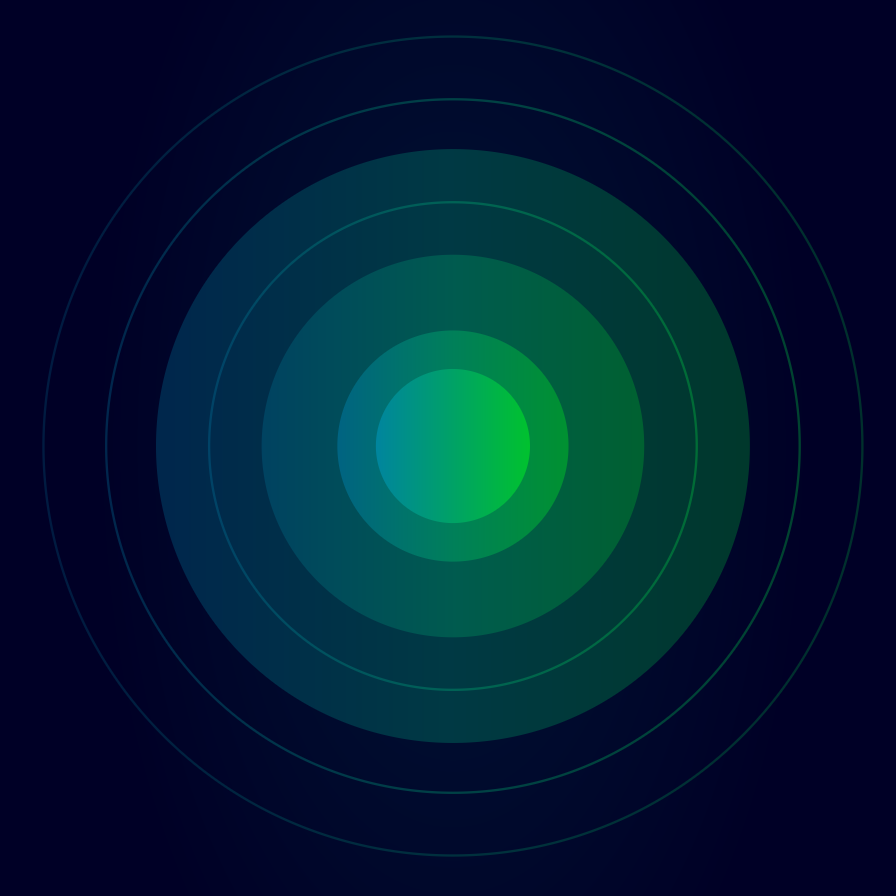
This background is drawn by a Shadertoy shader. Its source:

```glsl
#define CENTER vec2(0.5055, 0.5022)
#define GLOW_RADII vec2(0.40, 0.78)
#define RING_WIDTH 0.0026
#define NIGHT vec3(0.0, 0.0, 0.148)
#define GLOW vec3(0.0, 0.082, 0.205)

// Left, middle and right colours blended across t in [0, 1]
vec3 gradient3(vec3 left, vec3 middle, vec3 right, float t) {
    t = clamp(t, 0.0, 1.0);
    return t < 0.5 ? mix(left, middle, t * 2.0) : mix(middle, right, t * 2.0 - 1.0);
}

// Antialiased coverage of a signed distance
float coverage(float dist, float pixel) {
    return clamp(0.5 - dist / pixel, 0.0, 1.0);
}

// Disc filled with its own horizontal gradient
void drawDisc(inout vec3 color, vec2 p, float radius, float pixel,
              vec3 left, vec3 middle, vec3 right) {
    vec3 fill = gradient3(left, middle, right, 0.5 + 0.5 * p.x / radius);
    color = mix(color, fill, coverage(length(p) - radius, pixel));
}

// Thin translucent ring, blue on the left and green on the right
void drawRing(inout vec3 color, vec2 p, float radius, float pixel, float opacity) {
    vec3 line = gradient3(vec3(0.0, 0.42, 0.58), vec3(0.0, 0.65, 0.45),
                          vec3(0.0, 0.75, 0.25), 0.5 + 0.5 * p.x / radius);
    float dist = abs(length(p) - radius) - 0.5 * RING_WIDTH;
    color = mix(color, line, opacity * coverage(dist, pixel));
}

void mainImage(out vec4 fragColor, in vec2 fragCoord) {
    float scale = min(iResolution.x, iResolution.y);
    float pixel = 1.0 / scale;
    vec2 p = (fragCoord - 0.5 * iResolution.xy) / scale + 0.5 - CENTER;

    // Tall elliptical glow
    float glow = clamp(1.0 - length(p / GLOW_RADII), 0.0, 1.0);
    vec3 color = mix(NIGHT, GLOW, glow);

    // Nested discs, largest first
    drawDisc(color, p, 0.3314, pixel, vec3(0.0, 0.15, 0.30),
             vec3(0.0, 0.225, 0.265), vec3(0.0, 0.22, 0.17));
    drawDisc(color, p, 0.2135, pixel, vec3(0.0, 0.26, 0.38),
             vec3(0.0, 0.355, 0.31), vec3(0.0, 0.38, 0.19));
    drawDisc(color, p, 0.1290, pixel, vec3(0.0, 0.39, 0.51),
             vec3(0.0, 0.50, 0.35), vec3(0.0, 0.57, 0.19));
    drawDisc(color, p, 0.0860, pixel, vec3(0.0, 0.52, 0.62),
             vec3(0.0, 0.635, 0.40), vec3(0.0, 0.76, 0.18));

    // Outline rings
    drawRing(color, p, 0.2721, pixel, 0.38);
    drawRing(color, p, 0.3870, pixel, 0.35);
    drawRing(color, p, 0.4570, pixel, 0.25);

    fragColor = vec4(color, 1.0);
}
```
